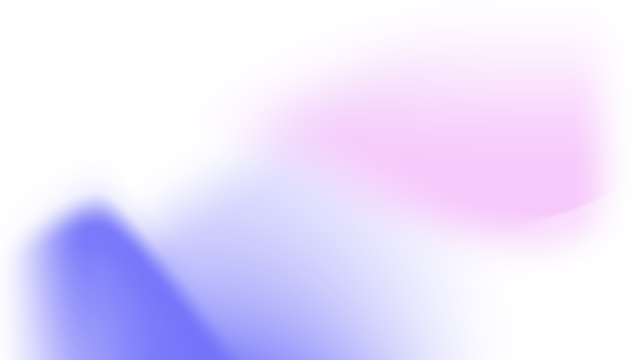
A Shadertoy shader for this background:

```glsl
// Soft gradient mesh: a blue hill, a lavender haze and a pink cloud on white.

// Lavender haze: dense at the bottom, cut off by a soft diagonal on the upper left.
float hazeAmount(vec2 p, float diagonal) {
    float sides = smoothstep(0.1, 0.5, p.x) * (1.0 - smoothstep(0.6, 1.45, p.x));
    return 0.85 * exp(-2.5 * p.y) * sides * smoothstep(-0.1, 0.14, diagonal);
}

// Pink cloud: fades upward, with a crisp curved rim at its lower right.
float cloudAmount(vec2 p, float diagonal) {
    float bend = max(p.x - 1.39, 0.0);
    float aboveRim = p.y - 0.38 - 0.9 * bend * bend;
    float rimWidth = mix(0.07, 0.01, smoothstep(1.35, 1.55, p.x));
    float body = 0.4 * smoothstep(-rimWidth, rimWidth, aboveRim)
               + 0.6 * smoothstep(-0.17, 0.0, aboveRim);

    float lowerLeft = dot(p - vec2(1.10, 0.44), vec2(0.496, 0.868));
    float fade = smoothstep(-0.15, 0.12, lowerLeft) * smoothstep(-0.22, 0.12, diagonal);
    fade *= 1.0 - smoothstep(0.5, 1.03, p.y);
    fade *= 1.0 - smoothstep(1.58, 1.76, p.x);
    return body * fade;
}

// Blue hill: a rounded hyperbola, steep on the right and gentle on the left.
float hillAmount(vec2 p) {
    float across = p.x - 0.27;
    float slope = across > 0.0 ? 1.35 : 0.6;
    float depth = 0.43 - slope * (sqrt(across * across + 0.0049) - 0.07) - p.y;
    float edge = 0.82 * smoothstep(-0.05, 0.07, depth)
               + 0.18 * smoothstep(-0.14, 0.05, depth);
    float paling = 1.0 - 1.2 * max(depth - 0.1, 0.0);
    return 0.95 * edge * paling * smoothstep(-0.02, 0.25, p.x);
}

void mainImage(out vec4 fragColor, in vec2 fragCoord) {
    // Height runs from 0 to 1, width from 0 to 16/9
    vec2 p = fragCoord / iResolution.xy * vec2(16.0 / 9.0, 1.0);
    float diagonal = dot(p - vec2(0.67, 0.58), vec2(0.57, -0.82));

    // Layers from back to front
    vec3 color = vec3(0.997, 0.996, 1.0);
    color = mix(color, vec3(0.46, 0.46, 0.98), hazeAmount(p, diagonal));
    color = mix(color, vec3(0.965, 0.79, 0.985), cloudAmount(p, diagonal));
    color = mix(color, vec3(0.45, 0.45, 0.98), hillAmount(p));

    fragColor = vec4(color, 1.0);
}
```
